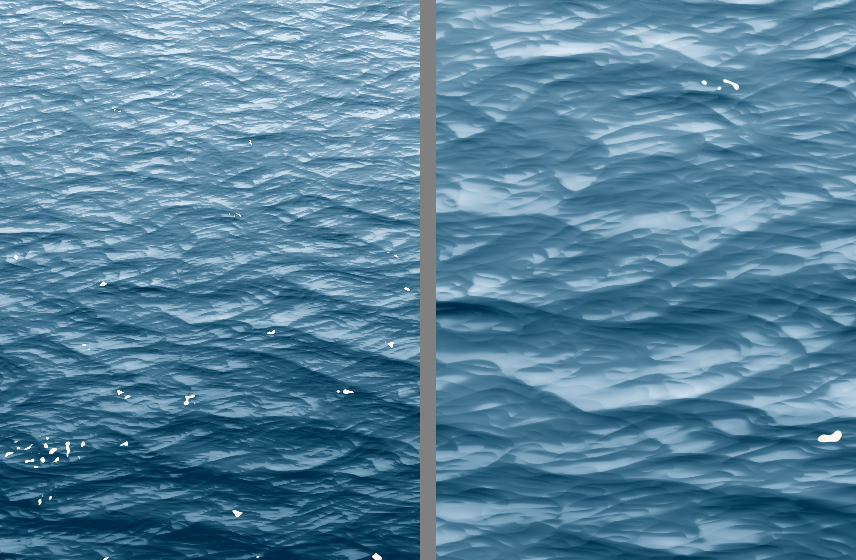
Left: the whole. Right: its middle third, enlarged.
Write a Shadertoy shader that draws this texture.

```glsl
#define DEEP vec3(0.035, 0.245, 0.355)
#define SKY vec3(0.76, 0.84, 0.90)
#define GLINT vec3(0.98, 0.97, 0.95)
#define HORIZON 1.35
#define SWELL_FREQ 12.0
#define STRETCH 0.30
#define TILT 0.17
#define CONTRAST 0.46
#define STREAK 0.22
#define FINEST 210.0
#define GLINT_GRID 11.0

float hash(vec2 p) {
    vec3 q = fract(vec3(p.xyx) * 0.1031);
    q += dot(q, q.yzx + 33.33);
    return fract((q.x + q.y) * q.z);
}

vec2 gradient(vec2 cell) {
    float angle = 6.2832 * hash(cell);
    return vec2(cos(angle), sin(angle));
}

// Gradient noise, roughly -0.7 to 0.7
float noise(vec2 p) {
    vec2 i = floor(p), f = p - i;
    vec2 u = f * f * f * (f * (f * 6.0 - 15.0) + 10.0);
    vec2 e = vec2(1.0, 0.0);
    float low = mix(dot(gradient(i), f), dot(gradient(i + e), f - e), u.x);
    float high = mix(dot(gradient(i + e.yx), f - e.yx),
                     dot(gradient(i + 1.0), f - 1.0), u.x);
    return mix(low, high, u.y);
}

// Sharp crests with rounded troughs
float ridge(vec2 p) {
    return 1.0 - abs(noise(p));
}

// Slope of the water away from the viewer: x = all waves, y = fine ripples
vec2 waveSlope(vec2 sea, float depth) {
    vec2 slope = vec2(0.0);
    float freq = SWELL_FREQ, weight = 0.32, tilt = TILT, bend = 0.0;
    const float stepSize = 0.09;
    for (int i = 0; i < 5; i++) {
        vec2 p = sea * freq * vec2(STRETCH, 1.0);
        p.y += tilt * sea.x * freq;
        p += vec2(bend, 0.6 * bend) + float(i) * vec2(17.3, 41.7) + 80.0;
        float here = ridge(p);
        float rise = (ridge(p + vec2(0.0, stepSize)) - here) / stepSize;
        float blur = freq * depth / FINEST;
        float visible = weight / (1.0 + blur * blur);
        slope += rise * visible * vec2(1.0, i > 0 ? 1.0 : 0.35);
        bend += 0.8 * (here - 0.75);
        freq *= 1.87;
        weight *= 0.88;
        tilt *= -0.9;
    }
    return slope;
}

// Clusters of sun glints, denser near the viewer
float sunGlints(vec2 uv, vec2 sea) {
    vec2 p = sea * GLINT_GRID + 60.0;
    vec2 cell = floor(p);
    vec2 centre = 0.3 + 0.4 * vec2(hash(cell + 5.1), hash(cell + 9.7));
    vec2 offset = (p - cell - centre) * vec2(1.0, 1.7);
    float chance = mix(0.38, 0.06, smoothstep(0.0, 0.8, uv.y));
    float cluster = exp(-22.0 * dot(offset, offset)) * step(hash(cell + 2.3), chance);

    // Broad patch of glare in the lower left
    vec2 glare = (uv - vec2(0.07, 0.19)) * vec2(9.0, 26.0);
    glare.y -= 0.4 * glare.x;
    cluster = max(cluster, 0.85 * exp(-dot(glare, glare)));

    float bits = noise(p * vec2(8.0, 10.0));
    return smoothstep(0.0, 0.09, bits + 0.72 * cluster - 0.75);
}

void mainImage(out vec4 fragColor, in vec2 fragCoord) {
    vec2 uv = fragCoord / iResolution.y;
    float aspect = iResolution.x / iResolution.y;

    // Perspective: waves shrink towards the horizon
    float depth = 1.0 / (HORIZON - uv.y);
    vec2 sea = vec2((uv.x - 0.5 * aspect) * depth, log(depth));
    sea.y += 0.012 * noise(sea * vec2(5.0, 9.0) + 30.0);

    // Near faces show deep water, far faces and flats mirror the sky
    vec2 slope = waveSlope(sea, depth);
    float patches = noise(sea * vec2(3.0, 8.0) + 50.0);
    float tone = mix(0.0, 0.68, smoothstep(-0.15, 1.05, uv.y));
    tone -= CONTRAST * slope.x * mix(0.75, 1.0, uv.y);
    tone += STREAK * smoothstep(0.08, 0.34, -slope.y + 0.35 * patches);
    tone += 0.16 * patches;
    tone = clamp(tone, -0.14, 1.1);

    vec3 color = mix(DEEP, SKY, tone);
    color += max(tone * (1.0 - tone), 0.0) * vec3(-0.08, 0.04, 0.12);
    color = mix(color, GLINT, sunGlints(uv, sea));
    fragColor = vec4(clamp(color, 0.0, 1.0), 1.0);
}
```
